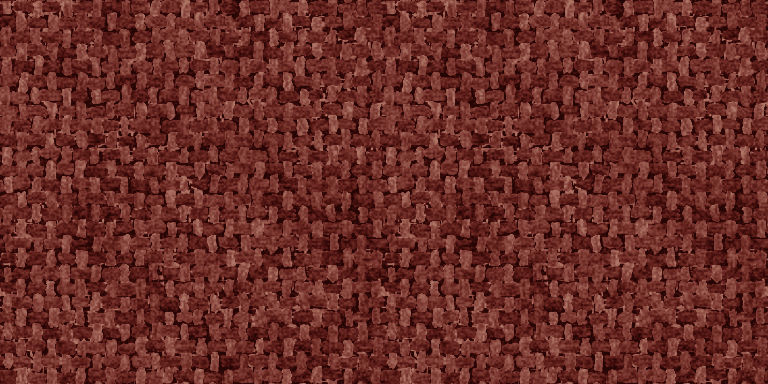
Give the GLSL for this texture, as a Shadertoy shader.

```glsl
// Coarse red upholstery cloth: pale upright floats over dark red cross yarns.
const vec2 REPEATS = vec2(2.0, 1.0);        // cloth tiles across and down
const vec2 YARNS = vec2(26.0, 26.0);        // yarns per tile, even so the weave closes
const vec2 WARP_HALF = vec2(0.34, 0.66);    // half size of upright floats, in cells
const vec2 WEFT_HALF = vec2(0.70, 0.43);    // half size of cross floats, in cells
const float WARP_TONE = 3.3;                // tones index the colour ramp, 0 to 5
const float WEFT_TONE = 1.95;
const float GAP_TONE = 0.1;
const float YARN_VARIATION = 1.1;
const float CLOTH_VARIATION = 0.8;
const float FIBRE_CONTRAST = 1.6;
const float GRAIN_CONTRAST = 2.0;
const float STRAND_TONE = 4.4;
const float WOBBLE = 0.22;                  // bending of the yarns, in cells
const float FRAY = 0.7;                     // roughness of the float borders
const float SEAM_WIDTH = 0.035;             // muted band beside each tile edge
const float SEAM_FADE = 0.5;
const vec3 RAMP[6] = vec3[6](
    vec3(0.15, 0.02, 0.02), vec3(0.29, 0.07, 0.06), vec3(0.40, 0.14, 0.12),
    vec3(0.49, 0.23, 0.20), vec3(0.57, 0.32, 0.28), vec3(0.68, 0.46, 0.40));

// Integer hash of a lattice point, 0 to 1
float hash(vec2 point, float seed) {
    uvec3 v = uvec3(ivec3(vec3(point, seed)));
    v = v * 1664525u + 1013904u;
    v.x += v.y * v.z; v.y += v.z * v.x; v.z += v.x * v.y;
    v ^= v >> 16u;
    v.x += v.y * v.z; v.y += v.z * v.x; v.z += v.x * v.y;
    return float(v.z >> 8u) / 16777216.0;
}

// Value noise that wraps once per tile
float noise(vec2 tile, vec2 period, float seed) {
    vec2 p = tile * period;
    vec2 i = floor(p), f = p - i;
    f = f * f * (3.0 - 2.0 * f);
    vec2 a = mod(i, period), b = mod(i + 1.0, period);
    return mix(mix(hash(a, seed), hash(vec2(b.x, a.y), seed), f.x),
               mix(hash(vec2(a.x, b.y), seed), hash(b, seed), f.x), f.y);
}

vec3 rampColor(float tone) {
    float t = clamp(tone, 0.0, 4.999);
    int i = int(t);
    return mix(RAMP[i], RAMP[i + 1], fract(t));
}

void mainImage(out vec4 fragColor, in vec2 fragCoord) {
    vec2 tile = fract(fragCoord / iResolution.xy * REPEATS);

    // Bend the yarns with coarse and fine noise
    vec2 bend = vec2(noise(tile, vec2(20.0), 1.0), noise(tile, vec2(20.0), 2.0))
              + 0.7 * vec2(noise(tile, vec2(90.0), 3.0), noise(tile, vec2(90.0), 4.0)) - 0.85;
    vec2 p = tile * YARNS + WOBBLE * bend;
    vec2 cell = floor(p);

    // Find the topmost float among the neighbouring crossings
    float height = -1.0, warp = 0.0, vary = 0.5;
    vec2 local = vec2(0.0);
    for (int y = -1; y <= 1; y++)
    for (int x = -1; x <= 1; x++) {
        vec2 id = cell + vec2(x, y);
        vec2 key = mod(id, YARNS);
        float isWarp = mod(key.x + key.y, 2.0);
        vec2 jitter = vec2(hash(key, 5.0), hash(key, 6.0)) - 0.5;
        vec2 halfSize = mix(WEFT_HALF, WARP_HALF, isWarp) * (0.88 + 0.24 * hash(key, 7.0));
        vec2 q = (p - id - 0.5 - 0.2 * jitter) / halfSize;
        vec2 q2 = q * q;
        float h = 1.0 - dot(q2, q2);
        if (h > height) {
            height = h;
            warp = isWarp;
            vary = hash(key, 8.0);
            local = q;
        }
    }

    // Yarn tone: fibres run along each float, lit from above
    float fibre = mix(noise(tile, vec2(60.0, 170.0), 9.0),
                      noise(tile, vec2(170.0, 60.0), 10.0), warp) - 0.5;
    float tone = mix(WEFT_TONE, WARP_TONE, warp)
               + YARN_VARIATION * (vary - 0.5) + FIBRE_CONTRAST * fibre + 0.3 * local.y;
    tone += CLOTH_VARIATION * (noise(tile, vec2(8.0), 14.0) - 0.5);
    float seam = 1.0 - smoothstep(0.0, SEAM_WIDTH, abs(tile.x - 1.0 + SEAM_WIDTH));
    tone -= SEAM_FADE * seam * (0.5 + warp);

    // Gaps are near black, crossed by thin pale broken strands
    float strand = max(noise(tile, vec2(50.0, 160.0), 12.0), noise(tile, vec2(160.0, 80.0), 16.0));
    float patches = smoothstep(0.25, 0.65, noise(tile, vec2(18.0), 13.0));
    float pale = smoothstep(0.62, 0.8, strand) * patches;

    // Sink the frayed borders into the gaps
    float pixel = YARNS.y * REPEATS.y / iResolution.y;
    float frayed = height + FRAY * (noise(tile, vec2(128.0), 15.0) - 0.5);
    float body = smoothstep(0.0, max(0.25, 2.0 * pixel), frayed);
    tone = mix(GAP_TONE, tone, body);
    tone = mix(tone, STRAND_TONE, pale * (1.0 - smoothstep(0.2, 0.6, height)));

    // Overall grain
    tone += GRAIN_CONTRAST * (noise(tile, vec2(200.0), 11.0) - 0.5);

    fragColor = vec4(rampColor(tone), 1.0);
}
```
